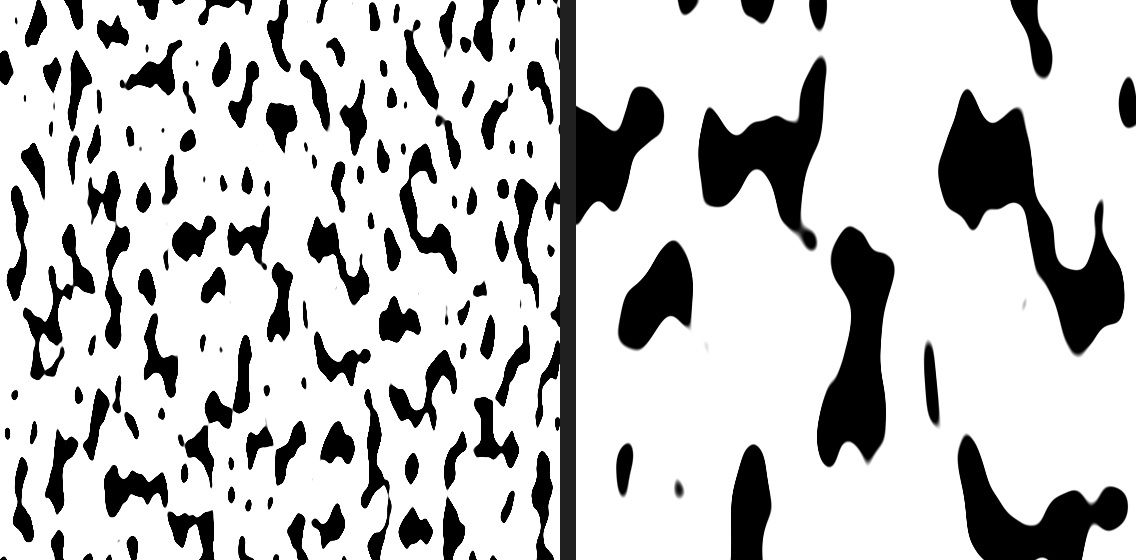
Left: the whole. Right: its middle third, enlarged.
This texture is drawn by a three.js fragment shader. Its source:

```glsl
varying vec2 vUv;

const vec3 PAPER = vec3(1.0);
const vec3 INK = vec3(0.0);
const vec2 GRAIN_COUNT = vec2(30.0, 13.5); // noise cells across and up
const float DETAIL_SCALE = 1.9;
const float DETAIL_AMOUNT = 0.25;
const float INK_LEVEL = 0.184;             // leaves about a fifth inked
const float EDGE_SOFTNESS = 0.012;
const float TAU = 6.2831853;

float hash(vec2 cell) {
  return fract(sin(dot(cell, vec2(127.1, 311.7))) * 43758.5453);
}

// Contribution of one lattice corner with a random unit gradient
float cornerSlope(vec2 cell, vec2 local, vec2 corner) {
  float angle = TAU * hash(cell + corner);
  return dot(vec2(cos(angle), sin(angle)), local - corner);
}

float gradientNoise(vec2 p) {
  vec2 cell = floor(p);
  vec2 f = fract(p);
  vec2 blend = f * f * f * (f * (f * 6.0 - 15.0) + 10.0);
  float bottom = mix(cornerSlope(cell, f, vec2(0.0, 0.0)),
                     cornerSlope(cell, f, vec2(1.0, 0.0)), blend.x);
  float top = mix(cornerSlope(cell, f, vec2(0.0, 1.0)),
                  cornerSlope(cell, f, vec2(1.0, 1.0)), blend.x);
  return mix(bottom, top, blend.y);
}

mat2 rotation(float angle) {
  float c = cos(angle);
  float s = sin(angle);
  return mat2(c, s, -s, c);
}

// Broad grains roughened by a finer, turned layer
float grainField(vec2 p, float detailScale, float detailAmount) {
  vec2 detailPoint = rotation(0.6) * p * detailScale + vec2(37.3, 91.7);
  return gradientNoise(p) + detailAmount * gradientNoise(detailPoint);
}

float inkMask(float field, float level, float softness) {
  return smoothstep(level - softness, level + softness, field);
}

void main() {
  // Denser cells across than up stretch the grains vertically
  vec2 p = vUv * GRAIN_COUNT + vec2(5.4, 12.8);
  float field = grainField(p, DETAIL_SCALE, DETAIL_AMOUNT);
  float ink = inkMask(field, INK_LEVEL, EDGE_SOFTNESS);
  gl_FragColor = vec4(mix(PAPER, INK, ink), 1.0);
}
```
